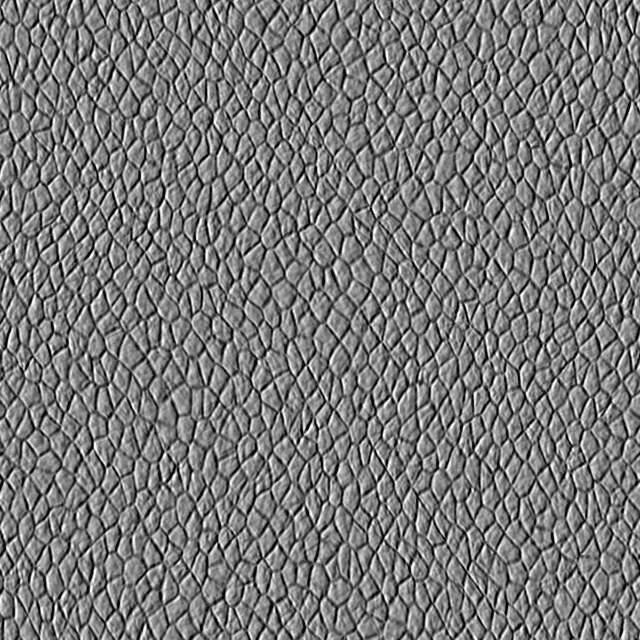
Reproduce this texture map procedurally as a three.js fragment shader.

```glsl
// Embossed grey leather: upright diamond grains split by dark creases, lit from the left.
varying vec2 vUv;

const vec2 GRAIN_COUNT = vec2(30.0, 18.5);   // grains across and up
const vec2 LIGHT_STEP = vec2(0.0019, -0.0004);
const float BASE_GREY = 0.53;
const float RELIEF_GAIN = 0.40;
const float CREASE_SHADE = 0.19;

vec2 hash2(vec2 cell) {
  vec2 q = vec2(dot(cell, vec2(127.1, 311.7)), dot(cell, vec2(269.5, 183.3)));
  return fract(sin(q) * 43758.55);
}

// Jittered feature point of a cell
vec2 seed(vec2 cell, float jitter) {
  return cell + 0.5 + jitter * (hash2(cell) - 0.5);
}

// Distance to the nearest feature point
float cellular(vec2 p) {
  vec2 base = floor(p);
  float nearest = 8.0;
  for (int y = -1; y <= 1; y++) {
    for (int x = -1; x <= 1; x++) {
      vec2 r = seed(base + vec2(float(x), float(y)), 0.95) - p;
      nearest = min(nearest, dot(r, r));
    }
  }
  return sqrt(nearest);
}

// Distance to the nearest border between cells
float creaseDistance(vec2 p, float jitter) {
  vec2 base = floor(p);
  vec2 homeCell = base;
  vec2 home = vec2(8.0);
  for (int y = -1; y <= 1; y++) {
    for (int x = -1; x <= 1; x++) {
      vec2 cell = base + vec2(float(x), float(y));
      vec2 r = seed(cell, jitter) - p;
      if (dot(r, r) < dot(home, home)) {
        home = r;
        homeCell = cell;
      }
    }
  }
  float border = 8.0;
  for (int y = -1; y <= 1; y++) {
    for (int x = -1; x <= 1; x++) {
      vec2 r = seed(homeCell + vec2(float(x), float(y)), jitter) - p;
      vec2 across = r - home;
      if (dot(across, across) > 0.0001) {
        border = min(border, dot(0.5 * (home + r), normalize(across)));
      }
    }
  }
  return border;
}

// Layered sines in the range -1 to 1
float waves(vec2 p) {
  return 0.5 * sin(p.x + 1.7 * sin(p.y * 0.8))
       + 0.3 * sin(p.y * 1.9 - p.x * 0.7 + 2.0)
       + 0.2 * sin(p.x * 2.7 + p.y * 2.3 + 4.0);
}

// Bends the grain rows, broadly and then locally
vec2 warp(vec2 p) {
  vec2 broad = vec2(waves(p * 7.0), waves(p.yx * 6.0 + 3.0));
  vec2 local = vec2(waves(p * 43.0 + 5.0), waves(p.yx * 37.0 + 1.0));
  return p + vec2(0.017, 0.012) * broad + 0.003 * local;
}

// Skewed axes turn square cells into upright diamonds
vec2 diamondAxes(vec2 p, vec2 count) {
  vec2 q = p * count;
  return vec2(q.x + q.y, q.y - q.x);
}

// Returns surface height and crease depth
vec2 leather(vec2 p) {
  vec2 bent = warp(p);
  vec2 grain = diamondAxes(bent, GRAIN_COUNT);

  // Main creases around each grain, some worn shallow
  float border = creaseDistance(grain, 0.62);
  float width = 0.165 + 0.03 * waves(p * 60.0);
  float depth = 0.9 + 0.3 * waves(p * 75.0 + 2.0);
  float groove = depth * (1.0 - smoothstep(0.0, width, border));

  // Shallow folds across some grains
  float fold = 1.0 - smoothstep(0.0, 0.24, creaseDistance(grain * 1.55 + 17.3, 0.9));
  float foldDepth = 0.45 * smoothstep(-0.35, 0.5, waves(p * 51.0 + 8.0));

  // Mottled wrinkles on the surface
  float wrinkle = 0.9 * cellular(bent * vec2(84.0, 68.0) + 3.0)
                + 0.4 * cellular(bent * vec2(145.0, 120.0) + 41.0);

  float dome = 0.4 * smoothstep(0.0, 0.6, border);
  float height = dome - groove - foldDepth * fold - wrinkle;
  return vec2(height, max(groove, 0.7 * foldDepth * fold));
}

void main() {
  vec2 far = leather(vUv + LIGHT_STEP);
  vec2 near = leather(vUv - LIGHT_STEP);
  float relief = far.x - near.x;
  float crease = 0.5 * (far.y + near.y);
  float grey = BASE_GREY + RELIEF_GAIN * relief - CREASE_SHADE * crease;
  gl_FragColor = vec4(vec3(clamp(grey, 0.03, 0.97)), 1.0);
}
```
